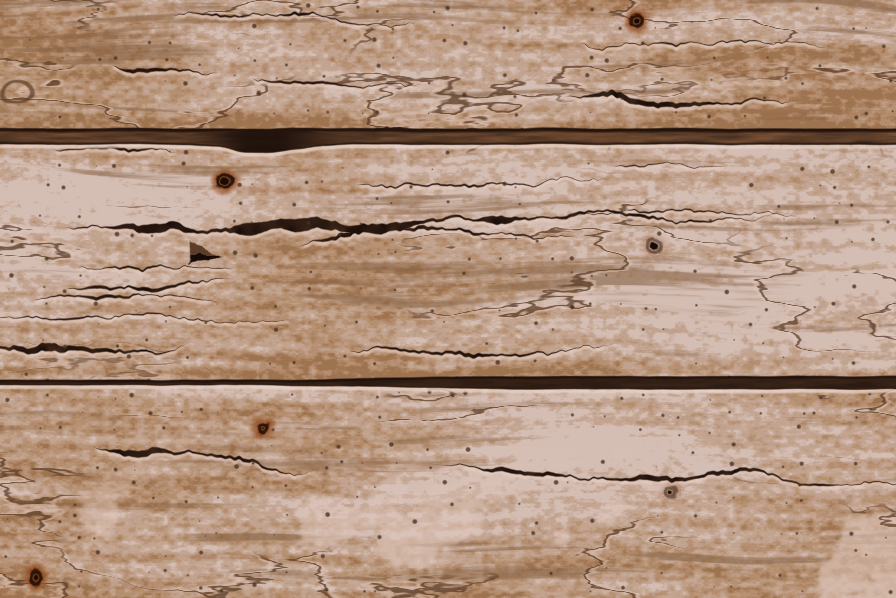
A WebGL 1 fragment shader for this texture:

```glsl
precision highp float;
// Three weathered, paint-worn planks with dark gaps, long cracks and rusty screws.
uniform vec2 u_resolution;

float hash(vec2 p) {
  return fract(sin(dot(p, vec2(127.1, 311.7))) * 43758.545);
}

float noise(vec2 p) {
  vec2 i = floor(p), f = fract(p);
  f = f * f * (3.0 - 2.0 * f);
  return mix(mix(hash(i), hash(i + vec2(1, 0)), f.x),
             mix(hash(i + vec2(0, 1)), hash(i + vec2(1, 1)), f.x), f.y);
}

float fbm(vec2 p) {
  float sum = 0.0, amp = 0.5;
  for (int i = 0; i < 5; i++) {
    sum += amp * noise(p);
    p = p * 2.03 + 17.3;
    amp *= 0.5;
  }
  return sum;
}

// Ragged tapering split: x is the dark opening, y the pale lip below it.
vec2 crack(vec2 p, vec2 start, float len, float slope, float width, float seed) {
  float px = 1.0 / u_resolution.y;
  float t = (p.x - start.x) / len;
  float taper = smoothstep(0.0, 0.2, t) * (1.0 - smoothstep(0.3, 1.0, t));
  float y = start.y + slope * (p.x - start.x)
    + 0.024 * (noise(vec2(p.x * 8.0, seed)) - 0.5)
    + 0.009 * (noise(vec2(p.x * 38.0, seed)) - 0.5)
    + 0.004 * (noise(vec2(p.x * 130.0, seed)) - 0.5);
  float d = p.y - y;
  float h = width * taper * (0.25 + 1.1 * noise(vec2(p.x * 24.0, seed + 5.0)));
  float shown = smoothstep(0.0, 0.1, taper);
  float opening = 1.0 - smoothstep(-px, px, abs(d) - h);
  float lip = smoothstep(-0.009, -0.003, d + h) * (1.0 - smoothstep(-px, px, d + h));
  return shown * vec2(opening, lip);
}

void main() {
  vec2 p = gl_FragCoord.xy / u_resolution.y;
  float px = 1.0 / u_resolution.y;
  vec3 black = vec3(0.09, 0.045, 0.03), bark = vec3(0.36, 0.24, 0.16);
  vec3 brown = vec3(0.62, 0.45, 0.31), tan_ = vec3(0.71, 0.56, 0.44);
  vec3 paint = vec3(0.76, 0.64, 0.56), pale = vec3(0.83, 0.74, 0.70);

  // Worn paint: broad stains, long grain and fine grit
  float plank = floor((p.y + 0.052) / 0.412);
  float across = fract((p.y + 0.052) / 0.412);
  vec2 q = p + vec2(plank * 7.3, 0.03 * noise(p * vec2(3.0, 5.0)));
  float tone = 0.53 + 0.9 * (fbm(q * vec2(2.0, 7.0)) - 0.485)
    + 0.65 * (fbm(q * vec2(4.0, 65.0)) - 0.485)
    + 0.65 * (fbm(p * vec2(90.0, 130.0)) - 0.485);
  tone -= 0.16 * (1.0 - smoothstep(0.03, 0.2, across));
  vec3 col = mix(brown, tan_, smoothstep(0.18, 0.38, tone));
  col = mix(col, paint, smoothstep(0.38, 0.54, tone));
  col = mix(col, pale, smoothstep(0.56, 0.74, tone));

  // Dark grain streaks and scraped pale patches
  float streak = smoothstep(0.6, 0.74, fbm(q * vec2(2.5, 42.0) + 31.0));
  col = mix(col, brown * 0.85, 0.6 * streak);
  float scrape = smoothstep(0.58, 0.66, fbm(p * vec2(7.0, 9.0) + 4.0));
  col = mix(col, pale * 1.05, 0.6 * scrape * (1.0 - smoothstep(0.1, 0.3, p.y)));

  // Hairline crazing
  float vein = fbm(q * vec2(4.5, 17.0) + 9.0);
  float area = smoothstep(0.45, 0.62, noise(p * vec2(4.0, 10.0) + 2.0));
  col = mix(col, pale * 1.06, 0.5 * area * (1.0 - smoothstep(0.0, 0.022, abs(vein - 0.475))));
  col = mix(col, bark, 0.75 * area * (1.0 - smoothstep(0.003, 0.016, abs(vein - 0.5))));

  // Main splits, then scattered small ones
  vec2 split = crack(p, vec2(0.08, 0.612), 1.32, 0.028, 0.0085, 3.0);
  split = max(split, crack(p, vec2(0.15, 0.248), 0.4, -0.08, 0.005, 8.0));
  split = max(split, crack(p, vec2(0.72, 0.212), 0.9, -0.02, 0.004, 14.0));
  split = max(split, crack(p, vec2(-0.15, 0.41), 0.5, 0.03, 0.006, 21.0));
  for (int i = 0; i < 16; i++) {
    float s = float(i) + 30.0;
    vec2 start = vec2(1.6 * hash(vec2(s, 1.0)) - 0.2, fract(s * 0.618) * 0.6 + 0.4);
    split = max(split, crack(p, start, 0.15 + 0.4 * hash(vec2(s, 3.0)),
      0.08 * (hash(vec2(s, 4.0)) - 0.4), 0.001 + 0.003 * hash(vec2(s, 5.0)), s));
  }
  col = mix(col, pale * 1.1, 0.6 * split.y);
  col = mix(col, mix(black, bark, 0.5 * noise(p * 70.0)), split.x);

  // Broken chip and a knot
  vec2 c = p - vec2(0.35, 0.574) + 0.012 * (fbm(p * 45.0) - 0.485);
  float chip = max(abs(c.y + 0.15 * c.x) - 0.018 + 0.35 * (c.x + 0.03), abs(c.x) - 0.032);
  col = mix(col, mix(black, bark, step(0.0, c.y)), 1.0 - smoothstep(-px, px, chip));
  float knot = length((p - vec2(0.03, 0.845)) * vec2(0.65, 1.0)) + 0.006 * noise(p * 40.0);
  col = mix(col, bark, 0.7 * (1.0 - smoothstep(0.001, 0.004, abs(knot - 0.021))));

  // Dirt specks
  vec2 cell = floor(p * 34.0);
  vec2 spot = 0.25 + 0.5 * vec2(hash(cell), hash(cell + 7.0));
  float size = 0.13 * hash(cell + 3.0) * step(0.72, hash(cell + 11.0));
  float speck = 1.0 - smoothstep(-1.0, 1.0, (length(fract(p * 34.0) - spot) - size) / (34.0 * px));
  col = mix(col, bark * 0.8, 0.8 * speck * step(0.02, size));

  // Screws in two columns, each in a rust stain
  for (int i = 0; i < 6; i++) {
    float row = floor(float(i) / 2.0), side = mod(float(i), 2.0);
    vec2 at = vec2(mix(0.44 - 0.063 * row, 1.12 - 0.027 * row, side),
      0.284 + 0.412 * row - side * (0.108 + 0.0175 * row * (row - 1.0)));
    if (side < 0.5 && row > 1.5) at = vec2(0.06, 0.035);
    float r = length(p - at) + 0.016 * (fbm(p * 50.0) - 0.485);
    float rust = side > 0.5 && row < 1.5 ? 0.25 : 0.9;
    col = mix(col, vec3(0.55, 0.25, 0.07), rust * (1.0 - smoothstep(0.008, 0.027, r)));
    col = mix(col, black, (0.3 + 0.6 * rust) * (1.0 - smoothstep(0.001, 0.005, abs(r - 0.009))));
    col = mix(col, black, 1.0 - smoothstep(0.002, 0.006, r));
  }

  // Gaps: shadow under the upper plank, bare wood below, lit lower rim
  float gap = floor((p.y - 0.36) / 0.412 + 0.5);
  float d = p.y - 0.36 - 0.412 * gap + 0.004 * (fbm(vec2(p.x * 14.0, gap)) - 0.485);
  float h = gap < 0.5 ? mix(0.0045, 0.011, smoothstep(0.4, 0.9, p.x)) : 0.0135;
  float bite = step(0.5, gap) * smoothstep(0.3, 0.42, p.x) * (1.0 - smoothstep(0.46, 0.62, p.x));
  float low = h + 0.014 * bite * noise(vec2(p.x * 22.0, 6.0));
  float rim = smoothstep(-0.009, -0.004, d + low) * (1.0 - smoothstep(-px, px, d + low));
  col = mix(col, vec3(0.92, 0.84, 0.8), 0.75 * rim);
  float shade = max(smoothstep(h - 0.009, h - 0.003, d), 1.0 - smoothstep(0.0, 0.006, d + low));
  shade = max(shade, max(bite, 0.75 * (1.0 - step(0.5, gap))));
  vec3 inside = mix(bark * (0.6 + 0.9 * fbm(p * vec2(18.0, 160.0))), black, 0.85 * shade);
  float opening = smoothstep(-px, px, d + low) * (1.0 - smoothstep(-px, px, d - h));
  col = mix(col, inside, opening);

  gl_FragColor = vec4(col, 1.0);
}
```
